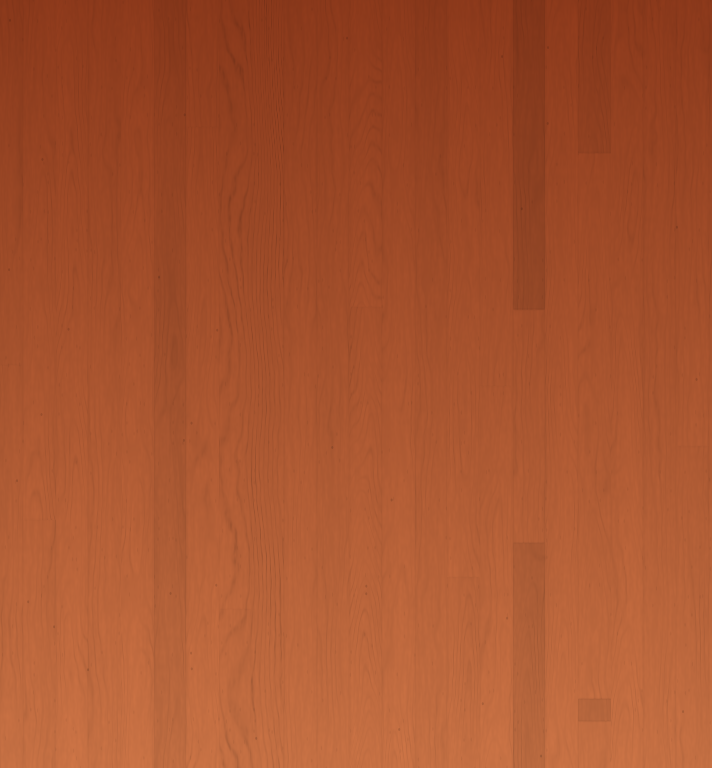
Reproduce this texture procedurally as a Shadertoy shader.

```glsl
// Varnished wood floor: narrow vertical planks with oak grain, darkening toward the top.
#define PLANKS 21.8
#define PLANK_SHIFT 0.3
#define TOP_COLOR vec3(0.537, 0.218, 0.103)
#define BOTTOM_COLOR vec3(0.771, 0.438, 0.264)
#define GRAIN_DEPTH 0.06
#define BOLD_DEPTH 0.11
#define FIBRE_DEPTH 0.032
#define SEAM_DEPTH 0.04
#define SEAM_WIDTH 0.02
#define DARK_BOARD 0.075
#define TONE_SPREAD 0.025
#define PORE_DEPTH 0.13

float hash(vec2 p) {
    return fract(sin(dot(p, vec2(127.1, 311.7))) * 43758.545);
}

vec2 gradientAt(vec2 cell) {
    float angle = 6.2832 * hash(cell);
    return vec2(cos(angle), sin(angle));
}

// Gradient noise, about -0.7 to 0.7
float noise(vec2 p) {
    vec2 i = floor(p), f = p - i;
    vec2 w = f * f * f * (f * (f * 6.0 - 15.0) + 10.0);
    vec2 e = vec2(1.0, 0.0);
    float low = mix(dot(gradientAt(i), f), dot(gradientAt(i + e.xy), f - e.xy), w.x);
    float high = mix(dot(gradientAt(i + e.yx), f - e.yx), dot(gradientAt(i + e.xx), f - e.xx), w.x);
    return mix(low, high, w.y);
}

bool isPlank(float plank, float index) {
    return abs(plank - index) < 0.5;
}

// Ring coordinate of one board: straight lines or nested arches
float grainField(float plank, float u, float y, float seed) {
    float wobble = noise(vec2(u * 1.6 + seed * 37.0, y * 7.0 + plank));
    float dx = u - 0.5 + 0.4 * noise(vec2(seed * 91.0, y * 5.0));
    float slope = mix(4.0, 12.0, hash(vec2(seed, 4.0)));
    if (isPlank(plank, 11.0)) slope = 36.0;
    if (isPlank(plank, 5.0)) slope = 3.0;
    bool arched = seed > 0.7 || isPlank(plank, 5.0) || isPlank(plank, 11.0) || isPlank(plank, 14.0);
    float arches = 6.0 * sqrt(dx * dx + 0.02) + slope * y + 2.6 * wobble;
    return arched ? arches : 4.5 * u + 1.8 * wobble;
}

// Sparse short dark ticks, one per chosen cell
float pores(vec2 uv, vec2 cells, float density, vec2 size) {
    vec2 p = uv * cells, cell = floor(p);
    vec2 center = 0.3 + 0.4 * vec2(hash(cell + 3.0), hash(cell + 8.0));
    float d = length((p - cell - center) / size);
    return step(1.0 - density, hash(cell)) * (1.0 - smoothstep(0.3, 1.0, d));
}

void mainImage(out vec4 fragColor, in vec2 fragCoord) {
    vec2 uv = fragCoord / iResolution.xy;
    float across = uv.x * PLANKS + PLANK_SHIFT;
    float plank = floor(across), u = across - plank;
    float pixelX = PLANKS / iResolution.x, pixelY = 1.0 / iResolution.y;

    // End joints: most planks have none or a faint one, two have contrasting boards
    float joint = mix(0.1, 0.9, hash(vec2(plank, 17.0)));
    float hasJoint = step(0.65, hash(vec2(plank, 29.0)));
    float board = step(joint, uv.y) * hasJoint, jointGap = abs(uv.y - joint);
    float dark = 0.0, jointDepth = 0.3 * hasJoint;
    if (isPlank(plank, 16.0)) {
        board = step(0.293, uv.y) + step(0.597, uv.y);
        jointGap = min(abs(uv.y - 0.293), abs(uv.y - 0.597));
        dark = smoothstep(-pixelY, pixelY, abs(uv.y - 0.445) - 0.152);
        jointDepth = 0.8;
    } else if (isPlank(plank, 18.0)) {
        board = step(0.061, uv.y) + step(0.090, uv.y) + step(0.801, uv.y);
        jointGap = min(abs(uv.y - 0.801), abs(abs(uv.y - 0.0755) - 0.0145));
        dark = 0.7 * smoothstep(-pixelY, pixelY, uv.y - 0.801)
             + smoothstep(-pixelY, pixelY, 0.0145 - abs(uv.y - 0.0755));
        jointDepth = 0.8;
    } else if (isPlank(plank, 5.0)) {
        dark = 0.6 + 0.6 * noise(vec2(across * 1.5, uv.y * 4.0));
    }
    float seed = hash(vec2(plank, board + 2.0));

    // Grain rings; planks 7 and 8 share one bold, winding figure
    bool bold = isPlank(plank, 7.0) || isPlank(plank, 8.0);
    float field = grainField(plank, u, uv.y, seed);
    if (bold) {
        float bend = noise(vec2(across * 0.7, uv.y * 4.5));
        field = 3.2 * across + 3.6 * bend + 10.0 * uv.y * smoothstep(7.7, 9.2, across);
    }
    field += 0.32 * noise(vec2(uv.x * 70.0, uv.y * 38.0));
    float ring = pow(0.5 + 0.5 * cos(6.2832 * field), 4.0);

    // Fine fibres break the rings into streaks
    float fibre = noise(vec2(uv.x * 230.0, uv.y * 26.0 + seed * 50.0))
                + 0.8 * noise(vec2(uv.x * 300.0, uv.y * 110.0));
    float fade = smoothstep(-0.25, 0.4, noise(vec2(across * 1.4, uv.y * 7.0 + seed * 9.0)));
    ring *= mix(bold ? 0.5 : 0.25, 1.0, fade) * clamp(0.8 + 1.3 * fibre, 0.1, 1.5);

    // Light and dark: board tone, broad bands, seams, pores
    float shade = 1.0 + TONE_SPREAD * (seed - 0.5) - DARK_BOARD * dark;
    shade += 0.03 * noise(vec2(uv.x * 34.0, uv.y * 1.6));
    shade += FIBRE_DEPTH * fibre + 0.013;
    shade -= (bold ? BOLD_DEPTH : GRAIN_DEPTH) * ring;
    float seam = 1.0 - smoothstep(SEAM_WIDTH, SEAM_WIDTH + pixelX, min(u, 1.0 - u));
    float jointLine = 1.0 - smoothstep(0.0005, 0.0005 + 1.5 * pixelY, jointGap);
    float seamWear = 0.1 + 0.6 * hash(vec2(floor(across + 0.5), 41.0));
    shade -= SEAM_DEPTH * max(seam * seamWear, jointLine * jointDepth);
    shade -= PORE_DEPTH * pores(uv, vec2(110.0, 90.0), 0.005, vec2(0.24, 0.25));
    shade -= 0.35 * PORE_DEPTH * pores(uv + 0.37, vec2(200.0, 80.0), 0.06, vec2(0.3, 0.3));

    fragColor = vec4(mix(BOTTOM_COLOR, TOP_COLOR, uv.y) * shade, 1.0);
}
```
